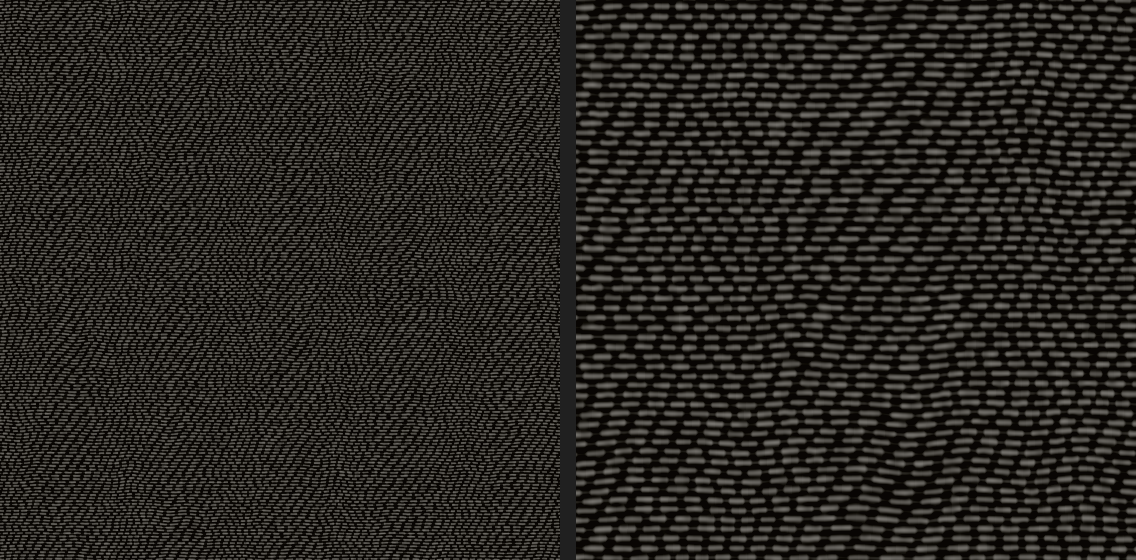
Left: the whole. Right: its middle third, enlarged.
A WebGL 1 fragment shader for this texture:

```glsl
precision highp float;

// Dark woven twill: fine straight horizontal threads broken by steep slanted gaps.
// Each thread row is a cosine ridge; a gently warped diagonal phase, stepped per
// row, opens the gaps. Stacked samples smooth the rows, noise adds fibre grain.

uniform vec2 u_resolution;

const float TAU = 6.2831853;
const float ROWS = 174.0;        // threads over the canvas height
const float DIAGONALS = 65.0;    // slanted gaps over the canvas width
const float LEAN = 0.6;          // sideways run of a gap per unit of height
const float BLOCKS = 5.0;        // broad weave blocks over the canvas
const int SAMPLES = 3;           // samples stacked within a pixel
const vec3 GAP_COLOR = vec3(0.03, 0.02, 0.01);
const vec3 WARM_TINT = vec3(0.01, 0.0, -0.02);

float hash(vec2 p) {
  vec3 q = fract(p.xyx * vec3(0.1031, 0.1030, 0.0973));
  q += dot(q, q.yzx + 33.33);
  return fract((q.x + q.y) * q.z);
}

float valueNoise(vec2 p) {
  vec2 cell = floor(p);
  vec2 f = fract(p);
  f = f * f * (3.0 - 2.0 * f);
  float low = mix(hash(cell), hash(cell + vec2(1.0, 0.0)), f.x);
  float high = mix(hash(cell + vec2(0.0, 1.0)), hash(cell + 1.0), f.x);
  return mix(low, high, f.y);
}

// Diagonal phase; its slant and spacing swing from block to block.
float twillPhase(vec2 p, float blockAngle) {
  float swing = -0.35 * sin(blockAngle);
  float drift = 0.6 * valueNoise(p * vec2(11.0, 9.0) + 17.0);
  return DIAGONALS * (p.x - LEAN * p.y) + swing + drift;
}

// Thread coordinate: whole numbers are the grooves between threads.
float threadCoord(vec2 p) {
  return p.y * ROWS + 0.6 * valueNoise(p * vec2(30.0, 13.0) + 5.0);
}

// 1 inside a slanted gap, 0 on the thread.
float gapMask(float phase, float halfWidth, float softness) {
  float fromCenter = abs(fract(phase) - 0.5) * 2.0;
  return 1.0 - smoothstep(halfWidth - softness, halfWidth + softness, fromCenter);
}

// Compresses the highlights above a knee.
float softenHighlights(float light, float knee, float slope) {
  return min(light, knee) + max(light - knee, 0.0) * slope;
}

// Brightness of the weave without grain.
float weave(vec2 p) {
  // Broad blocks where the diagonals are long and clear
  float blockAngle = TAU * (BLOCKS * p.x - 0.6);
  float blockHeight = TAU * (BLOCKS * p.y + 0.08);
  float clarity = 0.5 + 0.3 * cos(blockAngle) + 0.2 * cos(blockHeight);

  // Thread rows
  float thread = threadCoord(p);
  float row = floor(thread);
  float ridge = -cos(TAU * thread);

  // Gaps, stepped and shifted from row to row
  vec2 rowPoint = vec2(p.x, (row + 0.5) / ROWS);
  float shift = valueNoise(vec2(p.x * 24.0, row * 7.31)) - 0.5;
  float phase = twillPhase(rowPoint, blockAngle) + shift * mix(0.9, 0.25, clarity);
  float halfWidth = 0.31 + 0.12 * (valueNoise(p * 90.0 + 41.0) - 0.5);
  float gap = gapMask(phase, halfWidth, 0.15);

  float stitch = hash(vec2(floor(phase), row)) - 0.5;
  return max(0.205 + 0.165 * ridge - 0.235 * gap + 0.03 * stitch, 0.0);
}

void main() {
  vec2 p = gl_FragCoord.xy / u_resolution.y;

  // Average the samples stacked inside the pixel
  float light = 0.0;
  for (int i = 0; i < SAMPLES; i++) {
    float offset = (float(i) + 0.5) / float(SAMPLES) - 0.5;
    light += weave(p + vec2(0.0, offset / u_resolution.y));
  }
  light /= float(SAMPLES);

  // Restore contrast, add fibre grain
  float grain = valueNoise(p * vec2(210.0, 360.0) + 9.0) - 0.5;
  light = mix(0.2, light, 1.25) + 0.18 * grain;
  light = softenHighlights(light, 0.27, 0.8);

  gl_FragColor = vec4(max(vec3(light) + WARM_TINT, GAP_COLOR), 1.0);
}
```
